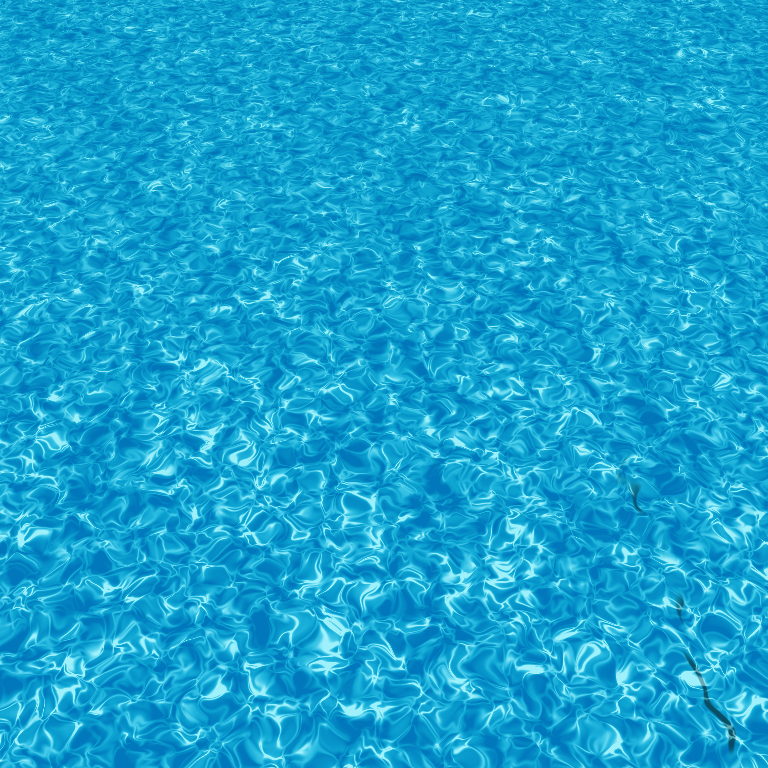
Give the GLSL for this texture, as a three.js fragment shader.

```glsl
// Sunlit pool water seen at a slant, with a broken dark cable on the floor.
// A perspective map shrinks the ripples with distance; warped noise, ridges
// and a cell net add up to a light level that picks a colour from a blue ramp.

varying vec2 vUv;

const float HORIZON = 1.7;
const vec2 RIPPLE_DENSITY = vec2(62.0, 106.0);

const vec3 DEEP = vec3(0.005, 0.47, 0.735);
const vec3 BLUE = vec3(0.02, 0.56, 0.78);
const vec3 AZURE = vec3(0.05, 0.64, 0.82);
const vec3 CYAN = vec3(0.13, 0.71, 0.87);
const vec3 PALE = vec3(0.29, 0.80, 0.92);
const vec3 GLINT = vec3(0.62, 0.94, 0.98);
const vec3 CABLE = vec3(0.04, 0.24, 0.30);

float hash(vec2 p) {
  return fract(sin(dot(p, vec2(127.1, 311.7))) * 43758.5453);
}

vec2 hash2(vec2 p) {
  return vec2(hash(p), hash(p + 57.3));
}

// Dot product of a lattice point's random direction with the offset to it
float slope(vec2 cell, vec2 offset) {
  float angle = 6.2832 * hash(cell);
  return dot(vec2(cos(angle), sin(angle)), offset);
}

// Gradient noise, about -0.7 to 0.7
float noise(vec2 p) {
  vec2 i = floor(p);
  vec2 f = p - i;
  vec2 u = f * f * f * (f * (f * 6.0 - 15.0) + 10.0);
  vec2 e = vec2(1.0, 0.0);
  float low = mix(slope(i, f), slope(i + e.xy, f - e.xy), u.x);
  float high = mix(slope(i + e.yx, f - e.yx), slope(i + e.xx, f - e.xx), u.x);
  return mix(low, high, u.y);
}

vec2 warp(vec2 p, float frequency, float amount) {
  vec2 s = p * frequency;
  return p + amount * vec2(noise(s + 11.7), noise(s + 43.1));
}

// Bright thread along the zero line of a noise value
float ridge(float n, float width) {
  return exp(-n * n / (width * width));
}

// Bright threads along the borders of scattered cells
float cellNet(vec2 p, float width) {
  vec2 i = floor(p);
  float nearest = 8.0;
  float second = 8.0;
  for (int y = -1; y <= 1; y++) {
    for (int x = -1; x <= 1; x++) {
      vec2 cell = i + vec2(float(x), float(y));
      float d = length(cell + hash2(cell) - p);
      second = min(second, max(nearest, d));
      nearest = min(nearest, d);
    }
  }
  return 1.0 - smoothstep(0.0, width, second - nearest);
}

// Colour ramp over light levels 0 to 5
vec3 waterColor(float level) {
  vec3 c = mix(DEEP, BLUE, clamp(level, 0.0, 1.0));
  c = mix(c, AZURE, clamp(level - 1.0, 0.0, 1.0));
  c = mix(c, CYAN, clamp(level - 2.0, 0.0, 1.0));
  c = mix(c, PALE, clamp(level - 3.0, 0.0, 1.0));
  return mix(c, GLINT, clamp(level - 4.0, 0.0, 1.0));
}

// Light level of the rippled surface, averaging about 2
float lightLevel(vec2 water, float far) {
  vec2 p = warp(warp(water, 0.5, 1.1), 1.5, 0.4);
  float patches = noise(water * 0.2 + 5.0);
  float body = noise(p * 0.85 + 71.0);
  float ripples = noise(p * vec2(1.4, 2.2) + 23.0);
  float loops = ridge(noise(p * 1.05 + 90.0), mix(0.09, 0.14, far));
  float net = cellNet(p * 0.85, mix(0.22, 0.34, far));
  float threads = max(loops, net) * (0.9 + 1.1 * body + 0.5 * patches);
  float light = 2.4 * body + 0.9 * patches + 2.4 * threads - 1.0;
  light += ripples * mix(1.8, 1.6, far);
  return mix(2.1, 1.8, far) + light * mix(1.12, 0.72, far);
}

// Coverage of the refracted cable, broken into wavering pieces
float cableMask(vec2 uv, vec2 water) {
  float sway = 0.03 * noise(water * 0.22 + 3.0) + 0.016 * noise(water * 0.6);
  float offset = abs(uv.x - (0.965 - 0.4 * uv.y) - sway);
  float width = 0.003 + 0.007 * noise(water * 0.4 + 19.0);
  float pieces = smoothstep(-0.15, 0.05, noise(water * 0.3 + 61.0));
  float reach = 1.0 - smoothstep(0.32, 0.46, uv.y);
  return (1.0 - smoothstep(width - 0.0015, width + 0.0015, offset)) * pieces * reach;
}

void main() {
  float depth = 1.0 / (HORIZON - vUv.y);
  vec2 water = vec2((vUv.x - 0.5) * depth, depth) * RIPPLE_DENSITY;
  float far = smoothstep(0.1, 1.0, vUv.y);
  float level = lightLevel(water, far);
  vec3 color = waterColor(level);
  color *= mix(vec3(1.0), vec3(0.95, 0.99, 0.98), far);
  float cable = cableMask(vUv, water) * (1.0 - 0.5 * smoothstep(2.5, 4.5, level));
  gl_FragColor = vec4(mix(color, CABLE, 0.8 * cable), 1.0);
}
```
